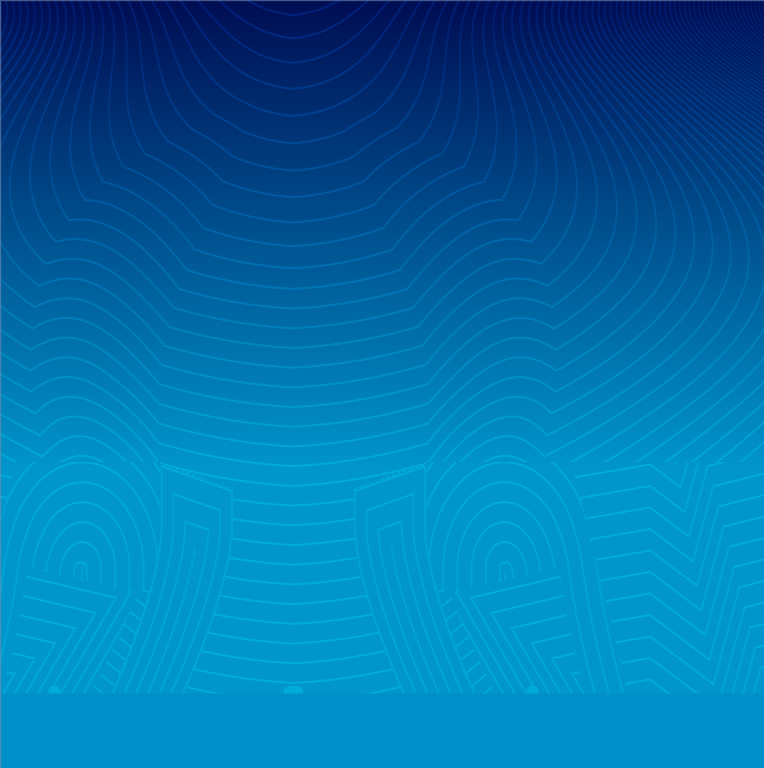
Reproduce this background procedurally as a Shadertoy shader.

```glsl
// Rolling contours; a = distance from the mirror axis, y = depth, both in percent
float hillContours(float a, float y) {
    float valleyDepth = mix(3.9, 11.6, smoothstep(-2.6, 37.8, y));
    float valleyEdge = mix(3.0, 17.6, smoothstep(0.0, 52.0, y));
    float crest = 27.0 + 2.7 * smoothstep(18.0, 42.0, y) - 2.0 * smoothstep(48.0, 60.0, y);
    float notch = 41.4 + 2.9 * smoothstep(18.0, 40.0, y) - 6.8 * smoothstep(43.0, 62.0, y);

    float bow = 0.17 * valleyEdge;
    float t = a / valleyEdge;
    float valley = valleyDepth - bow * mix(t, t * t, 0.7);

    // The flank meets the valley floor at its edge
    float edgeRise = length(vec2(crest - valleyEdge, 7.8)) - 7.8;
    float steepness = (valleyDepth - bow) / edgeRise;
    float flank = steepness * (length(vec2(a - crest, 7.8)) - 7.8);
    float notchDepth = steepness * (length(vec2(notch - crest, 7.8)) - 7.8);
    float farSlope = mix(0.52, 0.2, smoothstep(40.0, 60.0, y));
    float farSide = notchDepth - farSlope * (a - notch);

    float drop = min(min(valley, flank), a > crest ? farSide : 1e3);
    return (y - drop) / 2.566 - 0.135;
}

// Folded lines beyond the outer flank
float zigzagContours(float a, float y) {
    float fold = a - 46.7;
    float vee = 4.0 + 0.167 * (y - 63.5);
    float drop = max(-0.17 * fold, 0.75 * fold);
    drop = min(drop, 0.75 * vee - 2.0 * (fold - vee));
    drop = max(drop, -6.0 - 0.25 * (fold - 10.0));
    return (y - (fold < 0.0 ? -0.17 * fold : drop)) / 2.8 + 0.4;
}

// Arches that enclose a set of bent lines
float archContours(float a, float y, float drift) {
    float side = a - 27.6;
    side -= side > 0.0 ? 0.6 * drift : 0.0;
    float radius = length(vec2(side * 1.4, min(y - 74.0, 0.0)));
    float shelf = (y + 0.235 * a - 85.9) / 2.6;
    float diagonal = (a - 0.58 * y + 20.4) / 1.5;
    bool bent = shelf > -1.5 && radius < 9.5;
    return bent ? min(shelf, diagonal) : (13.8 - radius) / 2.6;
}

// Picks the pattern for each part of the lower band
float contours(float a, float y) {
    if (y < 60.2) return hillContours(a, y);

    float drift = 6.3 * pow(clamp((y - 69.0) / 21.0, 0.0, 1.0), 1.5);
    float across = a - 12.65 - drift;
    float cap = 1.5 + 0.5 * (68.5 - y - 0.35 * across);
    float column = max(abs(across), cap);
    if (column < 4.75) return column / 1.53;
    if (across < 4.75) return hillContours(a, y);

    float rungWidth = 1.5 + 0.09 * (y - 77.0);
    if (y > 77.0 && across < 4.75 + rungWidth) return (y + 0.8 * a) / 2.25;

    float outerFlank = 36.6 + 0.248 * (y - 61.0);
    if (a > outerFlank) return zigzagContours(a, y);
    return archContours(a, y, drift);
}

void mainImage(out vec4 fragColor, in vec2 fragCoord) {
    vec2 uv = fragCoord / iResolution.xy;
    float x = uv.x * 100.0;
    float y = (1.0 - uv.y) * 100.0;
    float a = abs(x - 38.4);
    float px = 100.0 / iResolution.y;

    // Deep blue to cyan, with a slightly darker foot
    float depth = clamp(y / 61.0, 0.0, 1.0);
    float foot = smoothstep(90.3 - px * 0.5, 90.3 + px * 0.5, y);
    vec3 color = mix(vec3(0.0, 0.05, 0.325), vec3(0.0, 0.585, 0.795), depth);
    color = mix(color, vec3(0.0, 0.565, 0.79), foot);

    // Even line width from the slope of the field; steep lines are fainter
    float level = contours(a, y);
    vec2 slope = vec2(dFdx(level), dFdy(level)) / px;
    float steep = max(length(slope), 1e-4);
    float gap = abs(fract(level + 0.5) - 0.5) / min(steep, 1.2);
    float line = 1.0 - smoothstep(0.13 - px * 0.6, 0.13 + px * 0.6, gap);
    line *= mix(0.5, 0.85, abs(slope.y) / steep) * (1.0 - foot);
    vec3 lineColor = mix(vec3(0.0, 0.13, 0.5), vec3(0.0, 0.69, 0.86), depth);

    // Small bright knots along the foot
    float knot = min(length(vec2(a, (y - 90.0) * 1.7)), length(vec2(a - 31.3, y - 90.0)) + 0.5);
    line = max(line, 0.8 * (1.0 - smoothstep(1.2, 1.2 + px, knot)) * (1.0 - foot));
    color = mix(color, lineColor, line);

    // Pale hairline on the top and left borders
    float border = 1.0 - smoothstep(0.1, 0.1 + px, min(x, y));
    color = mix(color, vec3(0.45, 0.55, 0.7), 0.6 * border);

    fragColor = vec4(color, 1.0);
}
```
